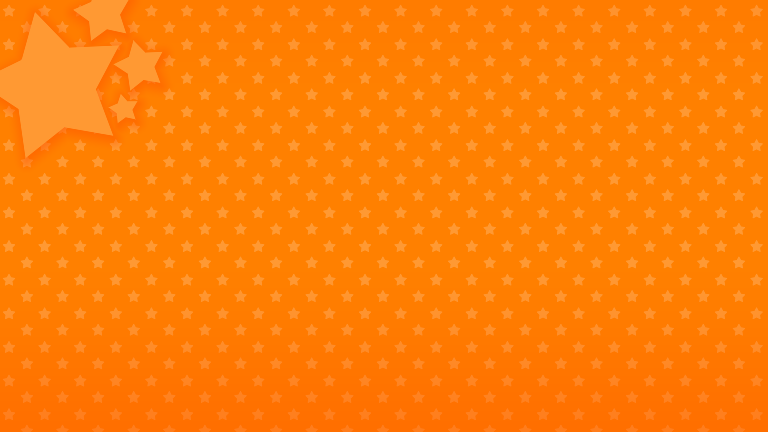
This background is drawn by a Shadertoy shader. Its source:

```glsl
// Orange backdrop with a staggered lattice of pale five-pointed stars and
// a cluster of large stars casting a soft shadow in the upper left corner.
// Every star is one distance function; the lattice is two repeated grids.

const float PI = 3.14159265;
const float CANVAS_HEIGHT = 432.0;      // design units from bottom to top

const vec3 ORANGE = vec3(1.0, 0.502, 0.0);
const vec3 DEEP_ORANGE = vec3(1.0, 0.35, 0.0);
const vec3 PALE_ORANGE = vec3(1.0, 0.6, 0.2);

// Signed distance to a five-pointed star, turned counterclockwise
float starDistance(vec2 p, float radius, float innerRatio, float turn) {
    float sector = PI / 5.0;
    float angle = atan(p.x, p.y) + turn;
    angle = abs(mod(angle + sector, 2.0 * sector) - sector);
    vec2 folded = length(p) * vec2(sin(angle), cos(angle));

    vec2 tip = vec2(0.0, radius);
    vec2 edge = radius * innerRatio * vec2(sin(sector), cos(sector)) - tip;
    vec2 w = folded - tip;
    vec2 nearest = edge * clamp(dot(w, edge) / dot(edge, edge), 0.0, 1.0);
    return length(w - nearest) * sign(edge.x * w.y - edge.y * w.x);
}

// Small rounded stars repeated on two interleaved grids
float latticeDistance(vec2 p) {
    vec2 cell = vec2(35.6, 33.63);
    vec2 firstStar = vec2(9.0, 420.8);
    vec2 stagger = vec2(17.9, -16.4);
    float d = 1e5;
    for (int i = 0; i < 2; i++) {
        vec2 q = p - firstStar - float(i) * stagger;
        q = mod(q + 0.5 * cell, cell) - 0.5 * cell;
        d = min(d, starDistance(q, 5.8, 0.52, 0.0) - 0.6);
    }
    return d;
}

// Large corner stars, each given as centre, radius and turn
float clusterDistance(vec2 p) {
    vec4 stars[4] = vec4[4](
        vec4(54.0, 345.4, 77.0, 0.25),
        vec4(103.5, 419.0, 30.5, 0.21),
        vec4(140.0, 366.0, 26.5, 0.25),
        vec4(124.0, 323.0, 15.5, 0.21));
    float d = 1e5;
    for (int i = 0; i < 4; i++) {
        d = min(d, starDistance(p - stars[i].xy, stars[i].z, 0.545, stars[i].w));
    }
    return d;
}

// Antialiased coverage of a shape
float coverage(float d, float pixel) {
    return smoothstep(0.5 * pixel, -0.5 * pixel, d);
}

void mainImage(out vec4 fragColor, in vec2 fragCoord) {
    float pixel = CANVAS_HEIGHT / iResolution.y;
    vec2 p = fragCoord * pixel;
    float height = p.y / CANVAS_HEIGHT;

    // Base and star lattice
    vec3 color = mix(ORANGE, PALE_ORANGE, coverage(latticeDistance(p), pixel));

    // Deeper tone toward the bottom, with a trace at the top
    float shade = 0.48 * smoothstep(0.42, -0.08, height)
                + 0.10 * smoothstep(0.75, 1.0, height);
    color = mix(color, DEEP_ORANGE, shade);

    // Soft shadow, then the corner stars
    float shadow = smoothstep(14.0, -6.0, clusterDistance(p - vec2(1.0, -3.0)));
    color = mix(color, DEEP_ORANGE, 0.6 * shadow);
    color = mix(color, PALE_ORANGE, coverage(clusterDistance(p), pixel));

    fragColor = vec4(color, 1.0);
}
```
